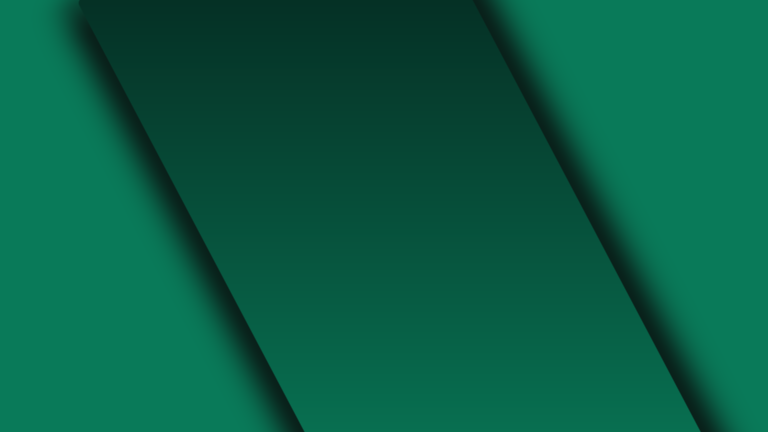
Give the GLSL for this background, as a Shadertoy shader.

```glsl
// Dark green slanted panel with a vertical gradient, casting soft shadows on a flat green ground.

const vec3 GROUND = vec3(0.035, 0.480, 0.350);
const vec3 PANEL_TOP = vec3(0.020, 0.190, 0.145);
const vec3 PANEL_BOTTOM = vec3(0.030, 0.435, 0.315);
const vec3 SHADOW = vec3(0.035, 0.110, 0.090);

// Lengths are in canvas heights.
const vec2 CORNER = vec2(0.178, 0.998);
const vec2 ACROSS = vec2(0.8843, 0.4669);
const vec2 PANEL_SIZE = vec2(0.811, 3.0);
const float CORNER_RADIUS = 0.012;
const float SHADOW_REACH = 0.060;

// Position in the panel frame: x across the panel, y down its length.
vec2 toPanel(vec2 p, vec2 corner, vec2 across) {
    vec2 along = vec2(across.y, -across.x);
    return vec2(dot(p - corner, across), dot(p - corner, along));
}

float roundedBox(vec2 p, vec2 halfSize, float radius) {
    vec2 q = abs(p) - halfSize + radius;
    return length(max(q, 0.0)) + min(max(q.x, q.y), 0.0) - radius;
}

// Gaussian falloff outside the shape.
float softShadow(float dist, float reach) {
    float t = max(dist, 0.0) / reach;
    return exp(-t * t);
}

void mainImage(out vec4 fragColor, in vec2 fragCoord) {
    vec2 p = fragCoord / iResolution.y;
    float pixel = 1.0 / iResolution.y;

    vec2 local = toPanel(p, CORNER, ACROSS);
    float dist = roundedBox(local - 0.5 * PANEL_SIZE, 0.5 * PANEL_SIZE, CORNER_RADIUS);

    // Shadow, thinning out around the upper corner
    float cornerFade = smoothstep(-0.09, 0.09, local.y);
    float shade = 0.95 * softShadow(dist, SHADOW_REACH) * cornerFade;
    vec3 color = mix(GROUND, SHADOW, shade);

    // Panel
    vec3 panel = mix(PANEL_BOTTOM, PANEL_TOP, clamp(p.y, 0.0, 1.0));
    color = mix(color, panel, smoothstep(pixel, -pixel, dist));

    fragColor = vec4(color, 1.0);
}
```
